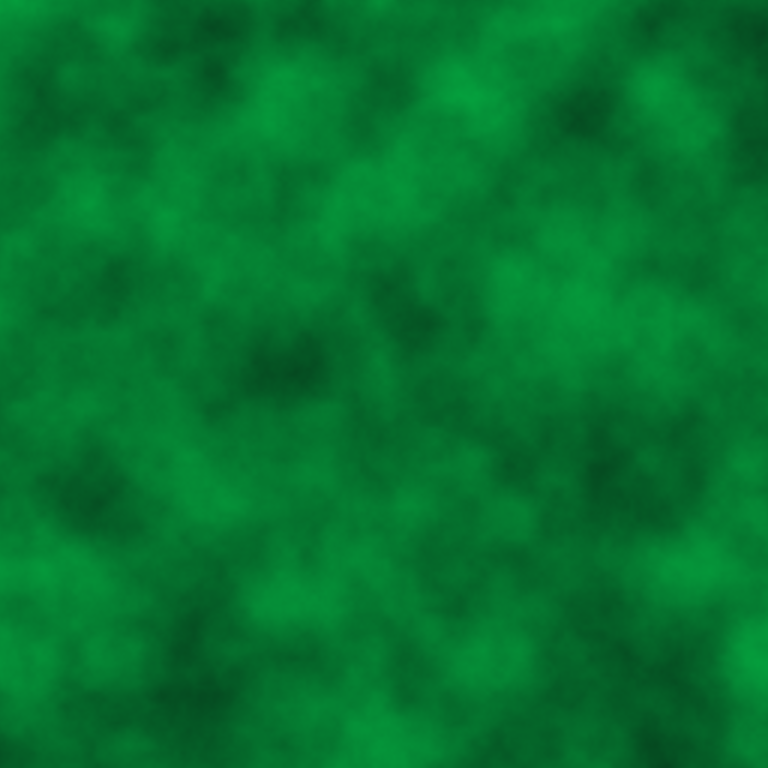
Reproduce this texture procedurally as a WebGL 1 fragment shader.

```glsl
precision highp float;

uniform vec2 u_resolution;

#define BASE_CELLS 8.0
#define OCTAVES 6
#define GAIN 0.51
#define CONTRAST 1.25
#define MIDPOINT 0.505
#define SEED 17.0
#define SHADOW_GREEN vec3(0.02, 0.235, 0.108)
#define LIGHT_GREEN vec3(0.02, 0.665, 0.252)

// Sine-free hash of a lattice point, in 0..1
float hash(vec2 cell) {
    vec3 p = fract(vec3(cell.xyx) * 0.1031);
    p += dot(p, p.yzx + 33.33);
    return fract((p.x + p.y) * p.z);
}

// Smoothly interpolated lattice noise
float valueNoise(vec2 p) {
    vec2 cell = floor(p);
    vec2 f = fract(p);
    vec2 blend = f * f * (3.0 - 2.0 * f);
    float bottom = mix(hash(cell), hash(cell + vec2(1.0, 0.0)), blend.x);
    float top = mix(hash(cell + vec2(0.0, 1.0)), hash(cell + vec2(1.0, 1.0)), blend.x);
    return mix(bottom, top, blend.y);
}

// Octaves of noise, normalised to 0..1
float cloud(vec2 p) {
    float sum = 0.0;
    float total = 0.0;
    float amplitude = 1.0;
    for (int i = 0; i < OCTAVES; i++) {
        sum += amplitude * valueNoise(p);
        total += amplitude;
        amplitude *= GAIN;
        p = p * 2.0 + vec2(19.37, 7.71);
    }
    return sum / total;
}

void main() {
    vec2 uv = gl_FragCoord.xy / min(u_resolution.x, u_resolution.y);
    float density = cloud(uv * BASE_CELLS + SEED);

    // Contrast around the middle tone, then the green ramp
    float tone = clamp(0.5 + (density - MIDPOINT) * CONTRAST, 0.0, 1.0);
    gl_FragColor = vec4(mix(SHADOW_GREEN, LIGHT_GREEN, tone), 1.0);
}
```
